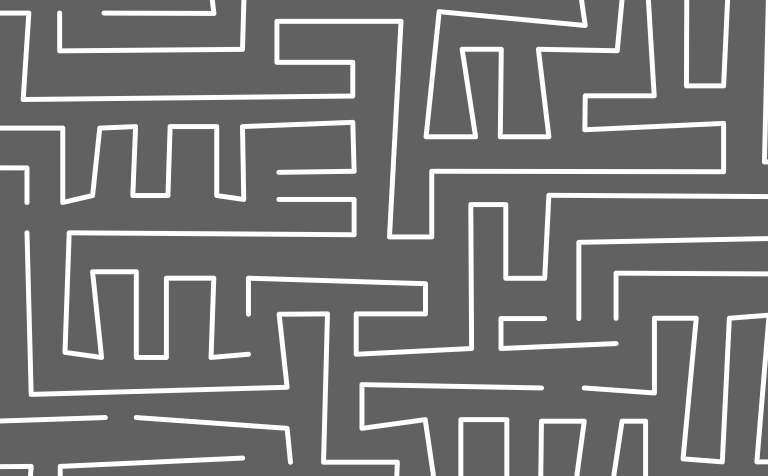
Write a Shadertoy shader that draws this pattern.

```glsl
float hash(vec2 p) {
    vec3 q = fract(p.xyx * vec3(0.1031, 0.1030, 0.0973) + 0.37);
    q += dot(q, q.yzx + 33.33);
    return fract((q.x + q.y) * q.z);
}

// Each coarse cell opens to the right, or up or down as its column decides
bool opensRight(vec2 cell) {
    return hash(cell + 17.0) < 0.52;
}

bool linked(vec2 cell, vec2 axis) {
    if (axis.x > 0.5) return opensRight(cell);
    bool columnGoesUp = hash(vec2(cell.x, 71.0)) < 0.5;
    return columnGoesUp ? !opensRight(cell) : !opensRight(cell + axis);
}

// Walls trace the outline of the linked cells, with a few gaps
bool hasWall(vec2 node, vec2 axis) {
    if (hash(node + axis * 37.0 + 5.0) < 0.06) return false;
    vec2 cell = floor(node / 2.0);
    vec2 odd = node - 2.0 * cell;
    if (dot(odd, axis) > 0.5) return linked(cell, axis);
    vec2 side = axis.yx;
    return !linked(cell - side * (1.0 - dot(odd, side)), side);
}

// Follow a straight run of walls to its last node
vec2 runEnd(vec2 node, vec2 axis, float direction) {
    for (int i = 0; i < 14; i++) {
        vec2 start = direction > 0.0 ? node : node - axis;
        if (!hasWall(start, axis)) break;
        node += direction * axis;
    }
    return node;
}

// Shifts are shared by short stretches, so only some runs slant
vec2 corner(vec2 node) {
    float rowGroup = floor(node.y / 3.0 + hash(vec2(node.x, 9.0)));
    float columnGroup = floor(node.x / 4.0 + hash(vec2(node.y, 23.0)));
    vec2 shift = vec2(hash(vec2(node.x, rowGroup + 140.0)),
                      hash(vec2(columnGroup + 260.0, node.y)));
    return node + 0.42 * (shift - 0.5);
}

float segmentDistance(vec2 p, vec2 a, vec2 b) {
    vec2 pa = p - a, ba = b - a;
    return length(pa - ba * clamp(dot(pa, ba) / dot(ba, ba), 0.0, 1.0));
}

void mainImage(out vec4 fragColor, in vec2 fragCoord) {
    const float spacing = 0.0775;
    const float halfWidth = 0.0052;
    vec2 p = fragCoord / iResolution.y / spacing + vec2(40.3, 60.6);
    vec2 base = floor(p);

    // Nearest of the runs that pass close by
    float nearest = 9.0;
    for (int y = -1; y <= 1; y++)
    for (int x = -1; x <= 1; x++)
    for (int k = 0; k < 2; k++) {
        vec2 node = base + vec2(x, y);
        vec2 axis = k == 0 ? vec2(1, 0) : vec2(0, 1);
        if (!hasWall(node, axis)) continue;
        vec2 a = corner(runEnd(node, axis, -1.0));
        vec2 b = corner(runEnd(node, axis, 1.0));
        nearest = min(nearest, segmentDistance(p, a, b));
    }

    // White lines with a one pixel soft edge on grey
    float line = clamp((halfWidth - nearest * spacing) * iResolution.y + 0.5, 0.0, 1.0);
    vec3 grey = vec3(0.38), white = vec3(1.0);
    fragColor = vec4(mix(grey, white, line), 1.0);
}
```
